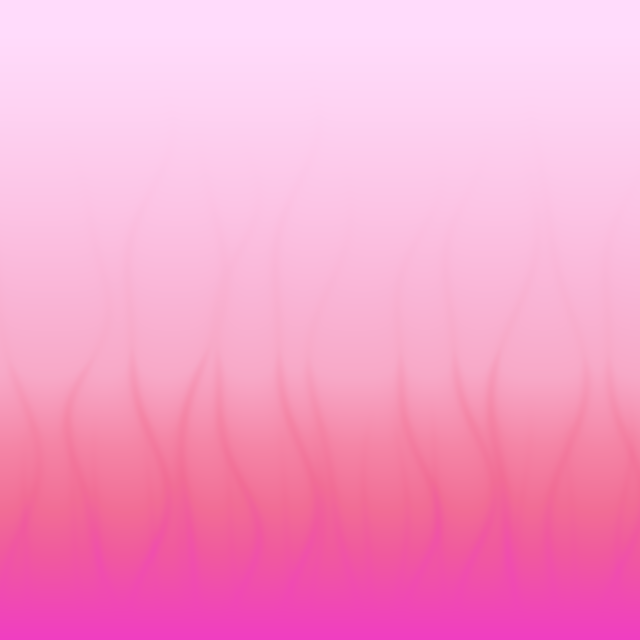
A Shadertoy shader for this background:

```glsl
// Soft pink-to-magenta haze with faint, swaying tendrils rising from the base.
// A vertical colour ramp forms the haze; each tendril is a blurred wavy line
// that pulls the ramp upward, so it takes its tint from the colours below it.

const int   STOP_COUNT   = 10;
const int   TALL_COUNT   = 12;     // long tendrils reaching near the top
const int   SHORT_COUNT  = 15;     // low wisps around the rose band
const float TALL_TOP     = 0.92;
const float SHORT_TOP    = 0.42;
const float TALL_WIDTH   = 0.0085;
const float SHORT_WIDTH  = 0.0065;
const float TALL_SWAY    = 0.032;
const float SHORT_SWAY   = 0.012;
const float TALL_PULL    = 0.052;  // how far the ramp is lifted
const float SHORT_PULL   = 0.022;
const float TAU          = 6.28318;

const float STOP_HEIGHT[STOP_COUNT] = float[](
    0.0, 0.045, 0.13, 0.20, 0.30, 0.41, 0.54, 0.67, 0.83, 0.95);

const vec3 STOP_COLOUR[STOP_COUNT] = vec3[](
    vec3(0.94, 0.24, 0.76), vec3(0.94, 0.275, 0.715),
    vec3(0.94, 0.35, 0.62), vec3(0.945, 0.425, 0.585),
    vec3(0.957, 0.52, 0.65), vec3(0.97, 0.66, 0.78),
    vec3(0.978, 0.71, 0.84), vec3(0.988, 0.765, 0.895),
    vec3(0.995, 0.825, 0.95), vec3(1.0, 0.86, 0.985));

float hash(float n) {
    return fract(sin(n * 127.1 + 31.7) * 43758.5453);
}

// Vertical haze colour at a given height
vec3 hazeRamp(float height) {
    vec3 colour = STOP_COLOUR[0];
    for (int i = 1; i < STOP_COUNT; i++) {
        float t = (height - STOP_HEIGHT[i - 1]) / (STOP_HEIGHT[i] - STOP_HEIGHT[i - 1]);
        colour = mix(colour, STOP_COLOUR[i], clamp(t, 0.0, 1.0));
    }
    return colour;
}

// Coverage of one tendril: a soft core with a wider, weaker halo
float tendril(vec2 uv, float root, float seed, float top, float width, float sway) {
    float phase = TAU * hash(seed + 1.0);
    float waves = mix(1.3, 2.0, hash(seed + 2.0));
    float lean  = (hash(seed + 3.0) - 0.5) * 2.0 * sway;
    float centre = root + lean * (uv.y - 0.3)
                 + sway * sin(TAU * waves * uv.y + phase)
                 + 0.3 * sway * sin(TAU * waves * 2.1 * uv.y + phase * 1.7);
    float d = (uv.x - centre) / width;
    float profile = 0.7 * exp(-d * d) + 0.3 * exp(-d * d * 0.12);
    float fadeTop  = 1.0 - smoothstep(top * 0.55, top, uv.y);
    float fadeRoot = smoothstep(0.02, 0.17, uv.y);
    return profile * fadeTop * fadeRoot;
}

// Layer of evenly spread tendrils with jittered roots and heights
float tendrilLayer(vec2 uv, int count, float seed, float top, float width, float sway) {
    float gap = 1.0;
    for (int i = 0; i < count; i++) {
        float id = seed + float(i) * 7.0;
        float root = (float(i) + 0.5 + 0.6 * (hash(id) - 0.5)) / float(count);
        float tip = top * mix(0.85, 1.07, hash(id + 4.0));
        float strength = mix(0.55, 1.0, hash(id + 5.0));
        gap *= 1.0 - strength * tendril(uv, root, id, tip, width, sway);
    }
    return 1.0 - gap;
}

void mainImage(out vec4 fragColor, in vec2 fragCoord) {
    vec2 uv = fragCoord / iResolution.xy;

    float tall  = tendrilLayer(uv, TALL_COUNT, 3.0, TALL_TOP, TALL_WIDTH, TALL_SWAY);
    float wisps = tendrilLayer(uv, SHORT_COUNT, 211.0, SHORT_TOP, SHORT_WIDTH, SHORT_SWAY);

    // Tendrils borrow the colour found slightly lower in the haze
    float height = uv.y - TALL_PULL * tall - SHORT_PULL * wisps;
    fragColor = vec4(hazeRamp(height), 1.0);
}
```
